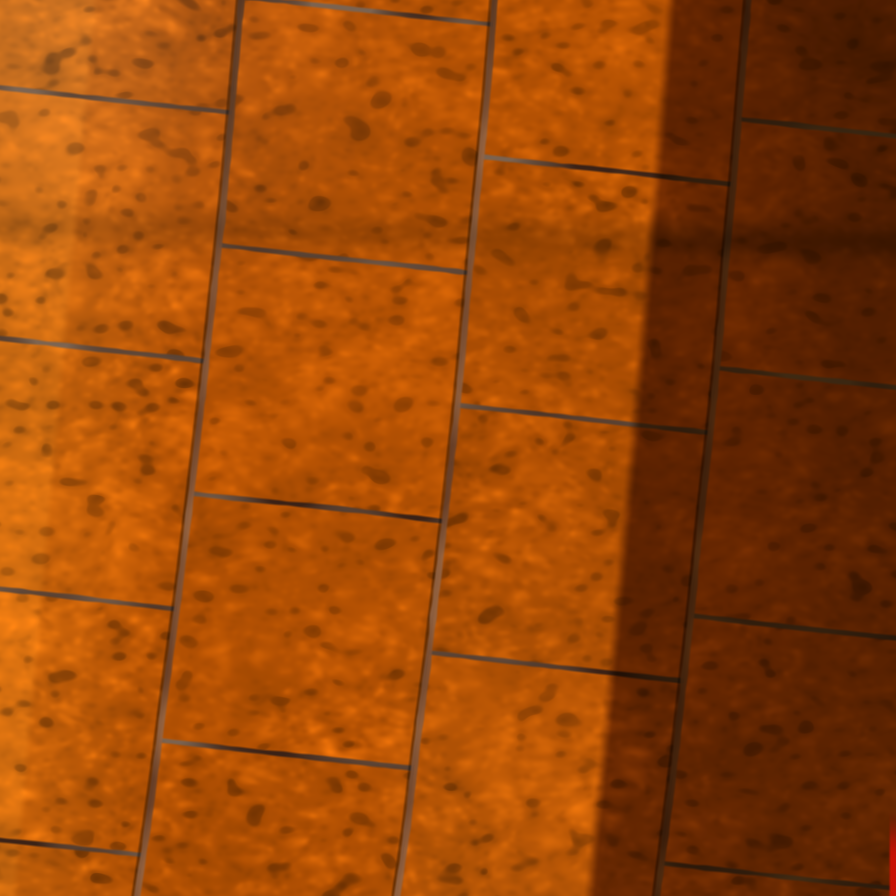
A three.js fragment shader for this texture:

```glsl
// Glazed terracotta floor tiles in slanted, staggered columns with thin grey joints.
// A curved skewed grid gives the tiles, cellular noise gives the mottling and worn
// grout, and soft masks add the window glow, a faint cross band and a deep shadow.

#define COLUMN_WIDTH 0.2826
#define ROW_HEIGHT 0.280
#define STAGGER 0.5326
#define ROW_SLOPE 0.11
#define UPRIGHT_HALF_WIDTH 0.0034
#define LEVEL_HALF_WIDTH 0.0027
#define EDGE_SOFTNESS 0.0018
#define MOTTLE_STRENGTH 0.21
#define SHADOW_TINT vec3(0.55, 0.45, 0.25)
#define TILE_COLOR vec3(0.69, 0.31, 0.01)
#define GLOW_COLOR vec3(0.81, 0.42, 0.06)

varying vec2 vUv;

vec3 hash3(vec2 p) {
  vec3 q = fract(vec3(p.xyx) * vec3(0.1031, 0.1030, 0.0973));
  q += dot(q, q.yxz + 33.33);
  return fract((q.xxy + q.yzz) * q.zyx);
}

// Cellular noise: signed soft blobs, one at a random place in each cell.
float blobs(vec2 p) {
  vec2 cell = floor(p);
  float sum = 0.0;
  for (int y = -1; y <= 1; y++) {
    for (int x = -1; x <= 1; x++) {
      vec2 corner = cell + vec2(float(x), float(y));
      vec3 h = hash3(corner + 50.0);
      vec2 d = p - corner - h.xy;
      sum += (2.0 * h.z - 1.0) * exp(-4.0 * dot(d, d));
    }
  }
  return sum;
}

float lineMask(float dist, float halfWidth) {
  return 1.0 - smoothstep(halfWidth - EDGE_SOFTNESS, halfWidth + EDGE_SOFTNESS, dist);
}

// Signed offset to the nearest whole number.
float toNearest(float v) {
  return v - floor(v + 0.5);
}

// Tile surface: broad clouds, streaky flecks and small dark smudges.
vec3 glaze(vec2 p, vec2 tile) {
  vec3 seed = hash3(tile + 17.0);
  vec2 q = p + seed.xy * 7.0;
  float clouds = blobs(q * 13.0);
  vec2 warped = q + 0.006 * vec2(blobs(q * 31.0), clouds);
  float flecks = blobs(warped * vec2(48.0, 72.0));
  float grain = blobs(warped.yx * vec2(130.0, 95.0));
  float patchy = 0.65 + 0.35 * smoothstep(-0.4, 0.5, blobs(q * 6.0));
  float mottle = 0.4 * clouds + patchy * (0.65 * flecks + 0.4 * grain);

  float glow = 0.65 * (1.0 - smoothstep(0.03, 0.30, p.x + 0.09 * p.y));
  glow += 0.4 * (1.0 - smoothstep(0.0, 0.012, p.x - 0.10 + 0.09 * p.y));
  glow += 0.25 * smoothstep(0.5, 1.0, p.y) * smoothstep(0.40, 0.50, p.x);
  glow += 0.35 * max(mottle, 0.0);
  vec3 color = mix(TILE_COLOR, GLOW_COLOR, clamp(glow, 0.0, 1.0));
  color *= 1.0 + MOTTLE_STRENGTH * mottle + 0.06 * (seed.z - 0.5);
  color *= 1.0 - 0.2 * patchy * smoothstep(0.35, 0.8, -flecks);

  // Hazy sheen in the upper left.
  float sheen = exp(-14.0 * dot(p - vec2(0.07, 0.03), p - vec2(0.07, 0.03)));
  return color + sheen * vec3(0.0, 0.03, 0.07);
}

void main() {
  vec2 p = vec2(vUv.x, 1.0 - vUv.y); // y runs downward

  // Skewed grid: bent columns, each sliding its rows by a stagger.
  float bend = 0.085 * p.y + 0.0307 * p.y * p.y;
  float u = (p.x - 0.2695 + bend) / (COLUMN_WIDTH + 0.007 * p.y);
  u += 0.004 * blobs(p * 7.0);
  float column = floor(u) + 1.0;
  float v = (p.y - ROW_SLOPE * p.x - 0.0977) / ROW_HEIGHT;
  v -= STAGGER * column + 0.205 * step(2.5, column);
  v += 0.004 * blobs(p * 8.0 + 3.0);
  vec2 tile = vec2(column, floor(v));
  vec3 color = glaze(p, tile);

  // Joints with uneven width and worn grout.
  float wear = blobs(p * 15.0 + 9.0);
  float roughness = 0.0006 * blobs(p * 60.0);
  float upright = toNearest(u) * COLUMN_WIDTH;
  float level = abs(toNearest(v)) * ROW_HEIGHT;
  float tone = clamp(0.5 + 0.9 * wear, 0.0, 1.0);
  vec3 levelGrout = mix(vec3(0.20, 0.12, 0.09), vec3(0.47, 0.39, 0.33), tone);
  vec3 uprightGrout = mix(vec3(0.40, 0.25, 0.17), vec3(0.57, 0.39, 0.27), tone);
  uprightGrout *= 1.0 - 0.25 * (1.0 - smoothstep(0.25, 0.45, p.y + 0.5 * p.x));
  color = mix(color, levelGrout, 0.95 * lineMask(level, LEVEL_HALF_WIDTH + roughness));
  color *= 1.0 - 0.4 * lineMask(abs(upright + 0.003), UPRIGHT_HALF_WIDTH);
  color = mix(color, uprightGrout, 0.9 * lineMask(abs(upright), UPRIGHT_HALF_WIDTH + roughness));

  // Shadow to the right, crossed by a faint dark band.
  float edge = 0.749 - 0.08 * p.y - 0.0115 * p.y * p.y;
  float shadow = smoothstep(-0.008, 0.008, p.x - edge);
  color *= mix(vec3(1.0), SHADOW_TINT, shadow);
  color *= 1.0 - 0.20 * shadow * smoothstep(0.75, 1.0, p.x) * (1.0 - 0.7 * p.y);
  float band = exp(-pow((p.y - 0.252 - 0.02 * p.x) / 0.02, 2.0));
  color *= 1.0 - band * mix(0.15, 0.28, shadow);

  // Red sliver at the lower right border.
  float sliver = smoothstep(0.991, 0.995, p.x) * smoothstep(0.90, 0.96, p.y);
  color = mix(color, vec3(0.78, 0.07, 0.02), sliver);
  gl_FragColor = vec4(clamp(color, 0.0, 1.0), 1.0);
}
```
